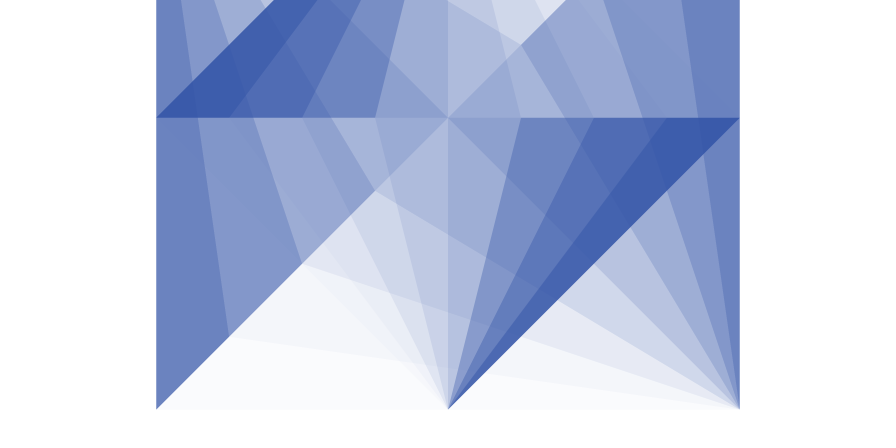
Give the GLSL for this background, as a WebGL 2 fragment shader.

```glsl
#version 300 es
precision highp float;
// A white page carrying a cropped square of blue translucent facets.
// Two ray fans, each mirrored by a half turn about the square's centre,
// are cut into eight sectors whose ink transmittances are multiplied.

uniform vec2 u_resolution;
out vec4 fragColor;

// Light passed by each sector, from the palest to the densest.
const float CORNER_FAN[8] = float[8](0.975, 0.946, 0.88, 0.77, 0.65, 0.525, 0.392, 0.275);
const float EDGE_FAN[8] = float[8](0.98, 0.95, 0.87, 0.78, 0.68, 0.44, 0.27, 0.13);

// Maps a position in -1..1 to one of eight equal sectors.
int sectorIndex(float position) {
    return int(clamp(floor((position + 1.0) * 4.0), 0.0, 7.0));
}

// Rays leave the lower right corner and are spaced evenly on the diagonal.
float cornerFan(vec2 p) {
    if (p.y > p.x) p = -p;
    float hit = (p.x + p.y) / max(p.y - p.x + 2.0, 1e-5);
    return CORNER_FAN[sectorIndex(hit)];
}

// Rays leave the middle of the lower side and are spaced evenly on y = 0.
float edgeFan(vec2 p) {
    if (p.y > 0.0) p = -p;
    float hit = p.x / max(p.y + 1.0, 1e-5);
    return abs(hit) < 1.0 ? EDGE_FAN[sectorIndex(hit)] : 1.0;
}

// Total light passed by the facets; p spans -1..1 across the square.
float transmittance(vec2 p) {
    if (max(abs(p.x), abs(p.y)) > 1.0) return 1.0;
    return cornerFan(p) * edgeFan(p);
}

void main() {
    const int GRID = 4;
    float light = 0.0;

    // Average a grid of subsamples to smooth every facet edge.
    for (int j = 0; j < GRID; j++) {
        for (int i = 0; i < GRID; i++) {
            vec2 offset = (vec2(i, j) + 0.5) / float(GRID) - 0.5;
            vec2 canvas = (gl_FragCoord.xy + offset - vec2(0.5 * u_resolution.x, 0.0)) / u_resolution.y;
            light += transmittance((canvas - vec2(0.0, 0.737)) / 0.6515);
        }
    }
    light /= float(GRID * GRID);

    vec3 ink = vec3(0.20, 0.33, 0.656);
    fragColor = vec4(mix(ink, vec3(1.0), light), 1.0);
}
```
